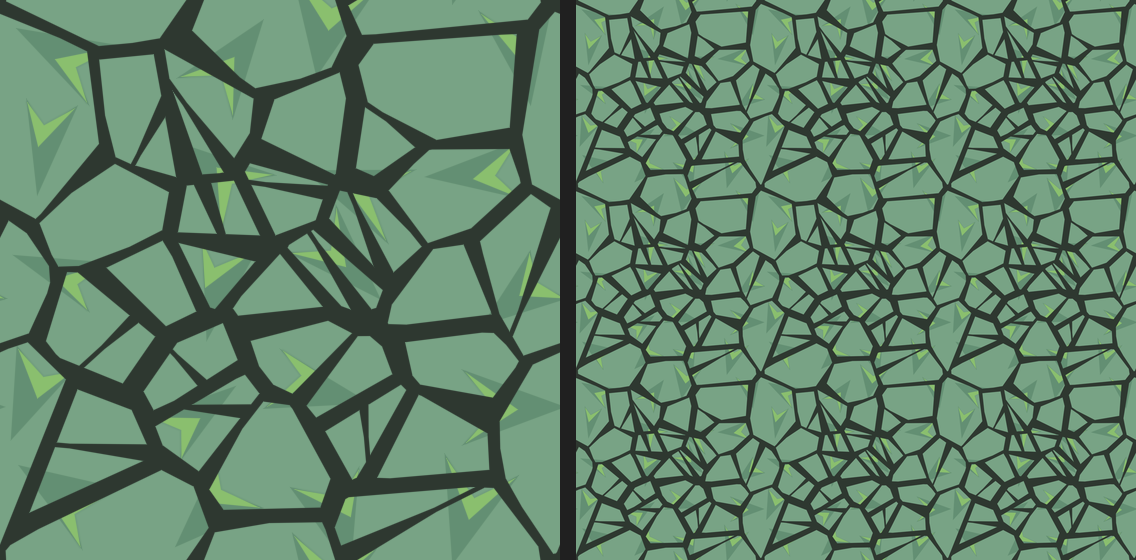
Left: one tile. Right: repeated 3 by 3.
Give the GLSL for this pattern, as a WebGL 2 fragment shader.

```glsl
#version 300 es
precision highp float;

uniform vec2 u_resolution;
out vec4 outColor;

const float GRID = 7.0;
const vec2 TUFTS = vec2(4.0, 5.0);
const vec3 STONE = vec3(0.47, 0.64, 0.52);
const vec3 CRACK = vec3(0.18, 0.22, 0.19);
const vec3 SHADE = vec3(0.39, 0.56, 0.45);
const vec3 BLADE = vec3(0.54, 0.75, 0.43);

vec3 hash3(vec2 p) {
    vec3 q = fract(p.xyx * vec3(0.1031, 0.1030, 0.0973) + 0.137);
    q += dot(q, q.yxz + 33.33);
    return fract((q.xxy + q.yzz) * q.zyx);
}

vec2 wrapId(vec2 id, vec2 size) {
    return floor(mod(id + 0.5, size));
}

// The outer ring keeps only a few seeds, so its stones grow larger
bool hasSeed(vec2 id) {
    vec2 w = wrapId(id, vec2(GRID));
    bool ring = min(w.x, w.y) < 0.5 || max(w.x, w.y) > GRID - 1.5;
    return !ring || abs(mod(w.x + w.y, 4.0) - 1.0) < 0.5;
}

vec2 seedPoint(vec2 id) {
    return id + 0.1 + 0.8 * hash3(wrapId(id, vec2(GRID)) + 3.0).xy;
}

// Distance into the stone: positive inside, negative in the crack
float stoneDistance(vec2 uv) {
    vec2 p = uv * GRID;
    vec2 cell = floor(p), nearId = cell, nearSeed = p;
    float best = 1e3;
    for (int j = -3; j <= 3; j++)
    for (int i = -3; i <= 3; i++) {
        vec2 id = cell + vec2(i, j);
        if (!hasSeed(id)) continue;
        vec2 s = seedPoint(id);
        float d = dot(s - p, s - p);
        if (d < best) { best = d; nearId = id; nearSeed = s; }
    }

    // Each side is inset by its own tapering amount
    vec2 ownId = wrapId(nearId, vec2(GRID));
    float inside = 1e3;
    for (int j = -3; j <= 3; j++)
    for (int i = -3; i <= 3; i++) {
        vec2 id = nearId + vec2(i, j);
        if ((i == 0 && j == 0) || !hasSeed(id)) continue;
        vec2 s = seedPoint(id);
        vec2 n = normalize(s - nearSeed);
        vec2 fromMid = p - 0.5 * (s + nearSeed);
        vec3 r = hash3(ownId * 13.0 + wrapId(id, vec2(GRID)) * 1.7);
        float taper = (r.y - 0.5) * 0.36 * dot(fromMid, vec2(-n.y, n.x));
        float inset = max(mix(0.04, 0.145, r.x) + taper, 0.036);
        inside = min(inside, -dot(fromMid, n) - inset);
    }

    // Some stones are split by a wedge-shaped crack
    vec3 split = hash3(ownId + 41.0);
    if (split.x < 0.42) {
        float a = split.y * 6.2832;
        vec2 n = vec2(cos(a), sin(a)), q = p - nearSeed;
        float halfWidth = max(0.055 + 0.08 * dot(q, vec2(-n.y, n.x)), 0.03);
        inside = min(inside, abs(dot(q, n)) - halfWidth);
    }
    return inside / GRID;
}

// Signed distance to a four-cornered dart
float dartDistance(vec2 p, vec2 base, vec2 tipA, vec2 notch, vec2 tipB) {
    vec2 v[4] = vec2[4](base, tipA, notch, tipB);
    float d = 1e3, side = 1.0;
    for (int i = 0; i < 4; i++) {
        vec2 a = v[i], b = v[(i + 3) % 4];
        vec2 e = b - a, w = p - a;
        vec2 q = w - e * clamp(dot(w, e) / dot(e, e), 0.0, 1.0);
        d = min(d, dot(q, q));
        bvec3 c = bvec3(p.y >= a.y, p.y < b.y, e.x * w.y > e.y * w.x);
        if (all(c) || all(not(c))) side = -side;
    }
    return side * sqrt(d);
}

// Distances to the nearest bright blade (x) and its broad shadow (y)
vec2 tuftDistance(vec2 uv) {
    vec2 cell = floor(uv * TUFTS), nearest = vec2(1e3);
    for (int j = -1; j <= 1; j++)
    for (int i = -1; i <= 1; i++) {
        vec2 id = cell + vec2(i, j);
        vec2 key = wrapId(id, TUFTS);
        vec3 r = hash3(key + 71.0), k = hash3(key + 113.0);
        vec2 q = uv - (id + 0.25 + 0.5 * r.xy) / TUFTS;
        float a = r.z * 6.2832, spread = mix(0.48, 0.72, k.x);
        q = mat2(cos(a), -sin(a), sin(a), cos(a)) * q;
        vec2 arm = vec2(sin(spread), cos(spread));
        vec2 tipA = arm * mix(0.075, 0.118, k.y);
        vec2 tipB = arm * vec2(-1, 1) * mix(0.075, 0.118, k.z);
        float blade = dartDistance(q, vec2(0), tipA, vec2(0, 0.04), tipB);
        vec2 root = vec2((k.y - k.z) * 0.07, -0.085);
        float shadow = dartDistance(q, root, tipA * 1.08, vec2(0, 0.036), tipB * 1.08);
        nearest = min(nearest, vec2(blade, shadow));
    }
    return nearest;
}

void main() {
    vec2 uv = gl_FragCoord.xy / u_resolution;
    float aa = 0.8 / min(u_resolution.x, u_resolution.y);
    vec2 tuft = tuftDistance(uv);

    vec3 color = mix(STONE, SHADE, smoothstep(aa, -aa, tuft.y));
    color = mix(color, SHADE, 0.4 * smoothstep(0.005, 0.0, tuft.x));
    color = mix(color, BLADE, smoothstep(aa, -aa, tuft.x));
    color = mix(CRACK, color, smoothstep(-aa, aa, stoneDistance(uv)));
    outColor = vec4(color, 1.0);
}
```
